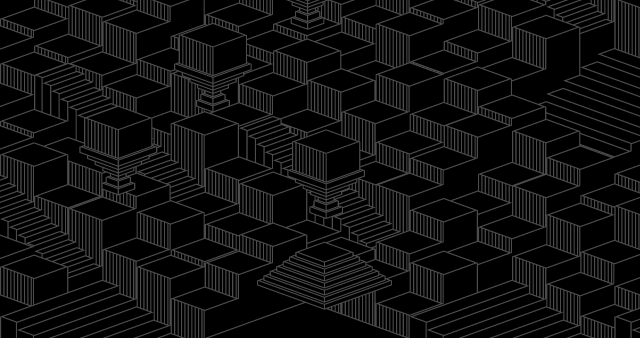
Reproduce this background procedurally as a Shadertoy shader.

```glsl
// Line-drawn isometric city of hatched blocks, stairs, terraces and stacked monuments.

// All lengths are in canvas heights.
const float HALF_W = 0.101;         // horizontal extent of one cell edge
const float HALF_H = 0.0365;        // vertical extent of one cell edge
const float DROP = 0.042;           // mean height loss from cell to cell
const float RELIEF = 0.075;         // random block height
const float SWELL = 0.05;           // broad rise and fall of the blocks
const float SUB = 4.0;              // sub-cells along a cell edge
const float DISTRICT = 3.0;         // cells along a district edge
const float HATCHES = 10.0;         // hatch lines per cell edge
const float STAIR_SHARE = 0.13;
const float FLOOR_Y = 0.1;          // districts centred below this are open ground
const float LINE = 0.0034;
const float REACH = 3.5;            // depth searched either side of the mean slope
const int MAX_STEPS = 48;
const int SAMPLES = 3;
const vec3 PAPER = vec3(0.0);
const vec3 INK = vec3(0.30);
const vec2 ARENA = vec2(1.75, 0.70);
const vec2 FIRST_TOWER = vec2(0.35, 0.44);
const vec2 TOWER_STEP = vec2(0.28, 0.245);
const vec2 FRONT_TOWER = vec2(0.965, 0.37);
const vec2 PYRAMID = vec2(0.96, 0.17);

vec2 hash2(vec2 p) {
    vec3 a = fract(p.xyx * vec3(0.1031, 0.1030, 0.0973));
    a += dot(a, a.yzx + 33.33);
    return fract((a.xx + a.yz) * a.zy);
}

float gradientDot(vec2 cell, vec2 offset) {
    return dot(hash2(cell + 41.0) * 2.0 - 1.0, offset);
}

float gradientNoise(vec2 p) {
    vec2 i = floor(p), f = p - i, e = vec2(1, 0);
    vec2 w = f * f * f * (f * (f * 6.0 - 15.0) + 10.0);
    return mix(mix(gradientDot(i, f), gradientDot(i + e, f - e), w.x),
               mix(gradientDot(i + e.yx, f - e.yx), gradientDot(i + 1.0, f - 1.0), w.x), w.y);
}

// Height of a sub-cell in x, and whether its left wall is hatched in y.
vec2 terrain(vec2 subCell) {
    vec2 p = (subCell + 0.5) / SUB, cell = floor(p);
    vec2 district = floor(cell / DISTRICT), mid = (district + 0.5) * DISTRICT;
    vec2 centre = vec2((mid.x + mid.y) * HALF_W, (mid.y - mid.x) * (HALF_H + DROP));
    vec2 tread = floor(p * 2.0) * 0.5;
    if (centre.y < FLOOR_Y) {
        bool plaza = hash2(district).x > 0.65;
        return vec2(DROP * (mid.y - (plaza ? mid.x : tread.x)), 0);
    }
    if (distance(centre, ARENA) < 0.2) return vec2(DROP * (tread.y - mid.x), 0);
    float run = floor(cell.x / 4.0), runMid = run * 4.0 + 2.0;
    if (hash2(vec2(run, cell.y) + 7.0).x < STAIR_SHARE)
        return vec2(DROP * (cell.y - runMid - 1.4 * (p.x - runMid)) + 0.045, 0);
    float block = RELIEF * hash2(cell).x + SWELL * gradientNoise(cell * 0.37);
    return vec2(DROP * (cell.y - cell.x) + block, 1);
}

float stroke(float d, float px) {
    return clamp((LINE - d) / px + 0.5, 0.0, 1.0);
}

// Distance to a sub-cell border, or far away if the border is not drawn.
float border(bool drawn, float d) { return drawn ? d : 1.0; }

float topInk(vec2 cell, vec2 f, float h, float px) {
    float across = 2.0 * HALF_W * HALF_H / length(vec2(HALF_W, HALF_H)) / SUB;
    vec2 e = vec2(1, 0);
    float d = border(abs(terrain(cell - e).x - h) > 1e-4, f.x);
    d = min(d, border(abs(terrain(cell + e).x - h) > 1e-4, 1.0 - f.x));
    d = min(d, border(abs(terrain(cell - e.yx).x - h) > 1e-4, f.y));
    d = min(d, border(abs(terrain(cell + e.yx).x - h) > 1e-4, 1.0 - f.y));
    return stroke(d * across, px);
}

float wallInk(vec2 cell, vec2 f, vec2 ground, bool leftWall, float px) {
    vec2 e = vec2(1, 0);
    float lower = ground.x - 1e-4, unit = HALF_W / SUB;
    if (!leftWall)
        return stroke(border(terrain(cell + e.yx).x < lower, 1.0 - f.y) * unit, px);
    float d = border(terrain(cell - e).x < lower, f.x);
    d = min(d, border(terrain(cell + e).x < lower, 1.0 - f.x)) * unit;
    float hatch = fract((cell.x + f.x) / SUB * HATCHES) * HALF_W / HATCHES;
    return stroke(ground.y > 0.5 ? min(d, hatch) : d, px);
}

// Walk the sub-cells from front to back along the line of sight.
float cityInk(vec2 q, float px) {
    float depth = REACH - q.y / (HALF_H + DROP);
    vec2 p = 0.5 * SUB * (q.x / HALF_W + vec2(depth, -depth)), cell = floor(p);
    bool leftWall = true;
    for (int i = 0; i < MAX_STEPS; i++) {
        vec2 ground = terrain(cell), f = p - cell;
        float ray = q.y + HALF_H * (p.x - p.y) / SUB;
        if (ray <= ground.x) return wallInk(cell, f, ground, leftWall, px);
        float t = max(min(f.x, 1.0 - f.y), 0.0);
        float hit = (ray - ground.x) * SUB / (2.0 * HALF_H);
        if (hit <= t) return topInk(cell, f + vec2(-hit, hit), ground.x, px);
        leftWall = f.x >= 1.0 - f.y;
        p += vec2(-t, t);
        cell += leftWall ? vec2(0, 1) : vec2(-1, 0);
    }
    return 0.0;
}

// Paint a box over the ink; r is measured from the centre of its top.
void paintBox(inout float ink, vec2 r, float halfW, float tall, bool hatched, float px) {
    float slope = HALF_H / HALF_W, x = abs(r.x), rim = slope * (halfW - x);
    if (x > halfW || r.y > rim || r.y < -rim - tall) return;
    float d = min(rim - abs(r.y), r.y + rim + tall);
    if (r.y < -rim) {
        d = min(r.y + rim + tall, min(halfW - x, 2.0 * x));
        float gap = HALF_W / HATCHES;
        if (hatched && r.x < 0.0) d = min(d, fract((r.x + halfW) / gap) * gap);
    }
    ink = stroke(d, px);
}

// A cube on slabs that narrow to a waist and widen again at the foot.
void paintTower(inout float ink, vec2 r, float px) {
    const float SLAB = 0.018;
    for (int i = 0; i < 7; i++) {
        float k = float(i) - 2.0;
        float halfW = 0.025 + max(-0.0125 * k, 0.0225 * k);
        paintBox(ink, r - vec2(0, SLAB * float(i + 1)), halfW, SLAB, false, px);
    }
    paintBox(ink, r - vec2(0, SLAB * 7.0 + 0.085), HALF_W, 0.085, true, px);
}

void paintPyramid(inout float ink, vec2 r, float px) {
    for (int i = 0; i < 7; i++)
        paintBox(ink, r - vec2(0, 0.014 * float(i)), 0.2 - 0.019 * float(i), 0.014, false, px);
}

void mainImage(out vec4 fragColor, in vec2 fragCoord) {
    float px = 1.0 / (iResolution.y * float(SAMPLES)), total = 0.0;
    for (int s = 0; s < SAMPLES * SAMPLES; s++) {
        vec2 jitter = (vec2(s % SAMPLES, s / SAMPLES) + 0.5) / float(SAMPLES) - 0.5;
        vec2 q = (fragCoord + jitter) / iResolution.y;
        float ink = cityInk(q, px);
        for (int i = 2; i >= 0; i--)
            paintTower(ink, q - FIRST_TOWER - TOWER_STEP * float(i), px);
        paintTower(ink, q - FRONT_TOWER, px);
        paintPyramid(ink, q - PYRAMID, px);
        total += ink;
    }
    fragColor = vec4(mix(PAPER, INK, total / float(SAMPLES * SAMPLES)), 1.0);
}
```
